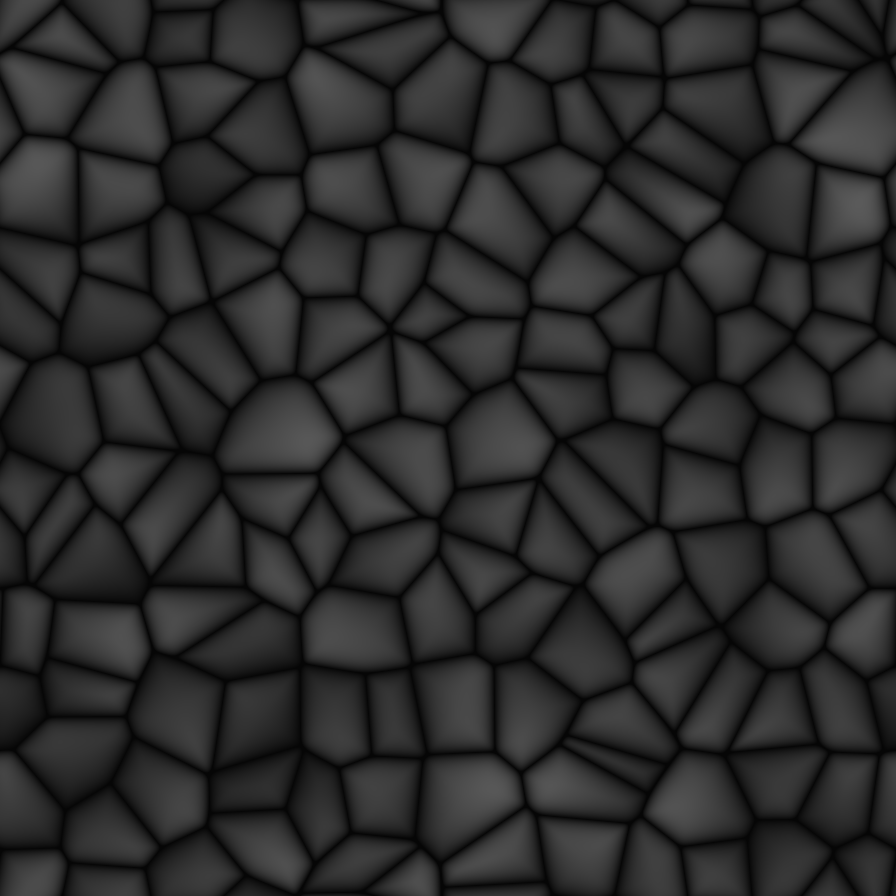
Write a Shadertoy shader that draws this texture.

```glsl
// Dark, tightly packed pebbles: a wrapping Voronoi diagram whose cells rise
// from black creases by their soft distance to the borders. Each stone is
// tilted at random, and broad gradient noise varies the light across the tile.

const float CELLS = 12.0;

vec2 hash2(vec2 p) {
    vec3 q = fract(p.xyx * vec3(0.1031, 0.1030, 0.0973));
    q += dot(q, q.yzx + 33.33);
    return fract((q.xx + q.yz) * q.zy);
}

vec2 seedPoint(vec2 cell) {
    return cell + hash2(mod(cell, CELLS) + 7.0);
}

float cornerSlope(vec2 corner, vec2 p, float period) {
    float angle = 6.2832 * hash2(mod(corner, period) + 51.0).x;
    return dot(vec2(cos(angle), sin(angle)), p - corner);
}

// Gradient noise repeating after a whole number of lattice steps
float gradientNoise(vec2 uv, float period) {
    vec2 p = uv * period;
    vec2 i = floor(p), f = p - i;
    vec2 w = f * f * f * (f * (f * 6.0 - 15.0) + 10.0);
    float low = mix(cornerSlope(i, p, period),
                    cornerSlope(i + vec2(1, 0), p, period), w.x);
    float high = mix(cornerSlope(i + vec2(0, 1), p, period),
                     cornerSlope(i + vec2(1, 1), p, period), w.x);
    return mix(low, high, w.y);
}

void mainImage(out vec4 fragColor, in vec2 fragCoord) {
    vec2 uv = fragCoord / iResolution.xy;
    vec2 p = uv * CELLS;

    // Nearest seed owns this stone
    vec2 home = floor(p), owner = home, center = home;
    float nearest = 1e3;
    for (int y = -2; y <= 2; y++)
    for (int x = -2; x <= 2; x++) {
        vec2 cell = home + vec2(x, y);
        vec2 seed = seedPoint(cell);
        float dist = length(seed - p);
        if (dist < nearest) {
            nearest = dist;
            owner = cell;
            center = seed;
        }
    }

    // Soft minimum of the distances to all borders, darker at the corners
    float softness = 0.028;
    float crowding = 0.0;
    for (int y = -2; y <= 2; y++)
    for (int x = -2; x <= 2; x++) {
        if (x == 0 && y == 0) continue;
        vec2 seed = seedPoint(owner + vec2(x, y));
        vec2 toward = normalize(seed - center);
        float border = dot(0.5 * (center + seed) - p, toward);
        crowding += exp(-border / softness);
    }
    float depth = max(-softness * log(crowding), 0.0);

    // Rounded stone profile, its tilt and the uneven light
    float dome = 1.0 - exp(-depth / 0.13);
    vec2 stone = hash2(mod(owner, CELLS) + 93.0);
    float angle = 6.2832 * stone.x;
    float tilt = dot(vec2(cos(angle), sin(angle)), p - center);
    float light = 1.0 + 0.55 * tilt + 0.22 * (stone.y - 0.5);
    light += 0.4 * gradientNoise(uv, 3.0) + 0.2 * gradientNoise(uv, 7.0);

    float gray = 0.025 + 0.235 * dome * light;
    fragColor = vec4(vec3(gray), 1.0);
}
```
